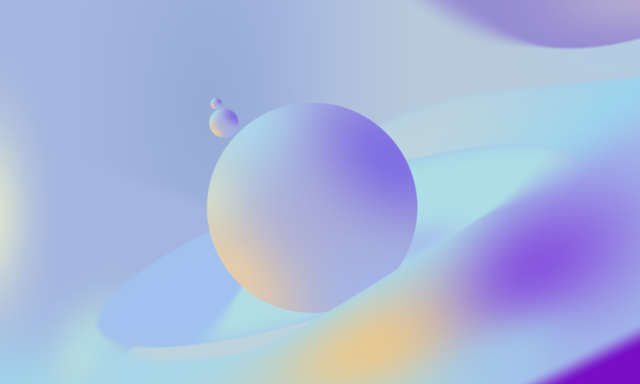
A Shadertoy shader for this background:

```glsl
#define BALL_CENTER vec2(0.813, 0.459)
#define BALL_RADIUS 0.274
#define BOWL_CENTER vec2(0.88, 0.36)
#define BOWL_RADII vec2(0.66, 0.163)
#define BOWL_TILT 0.332
#define WALL_BLUE vec3(0.64, 0.71, 0.88)
#define MIST vec3(0.72, 0.79, 0.86)
#define AQUA vec3(0.66, 0.84, 0.91)
#define CREAM vec3(0.87, 0.90, 0.82)
#define AMBER vec3(0.91, 0.79, 0.57)
#define VIOLET vec3(0.53, 0.33, 0.87)
#define DEEP_VIOLET vec3(0.47, 0.06, 0.78)

vec2 turn(vec2 p, float angle) {
    float c = cos(angle), s = sin(angle);
    return vec2(c * p.x + s * p.y, c * p.y - s * p.x);
}

// Soft elliptical light
float glow(vec2 p, vec2 center, vec2 radii, float angle) {
    vec2 q = turn(p - center, angle) / radii;
    return exp(-dot(q, q));
}

float cover(float signedDistance, float softness) {
    return smoothstep(-softness, softness, signedDistance);
}

// Height of the inner lip of the front fold
float lipHeight(float x) {
    float d = x - 0.655, left = max(0.43 - x, 0.0);
    return 0.055 + 0.315 * (d + sqrt(d * d + 0.01)) + 2.0 * left * left;
}

vec3 wallColor(vec2 p) {
    vec3 col = mix(WALL_BLUE, MIST, smoothstep(0.6, 1.15, p.x));
    float crease = cover(p.y - 0.467 - 0.35 * (0.54 - p.x), 0.025);
    col = mix(col, vec3(0.58, 0.67, 0.83), 0.8 * crease * glow(p, vec2(0.54, 0.72), vec2(0.2, 0.42), 0.0));
    col = mix(col, CREAM, glow(p, vec2(-0.03, 0.44), vec2(0.1, 0.24), 0.0));
    col = mix(col, vec3(0.63, 0.83, 0.92), glow(p, vec2(0.04, -0.03), vec2(0.3, 0.15), 0.0));
    col = mix(col, vec3(0.74, 0.88, 0.86), 0.9 * glow(p, vec2(0.23, 0.08), vec2(0.08, 0.14), -0.4));
    return col;
}

// Hollow at the top right and the pale band below it
vec3 addBands(vec3 col, vec2 p, float px) {
    float d = p.x - 1.48;
    float edge = 0.874 + d * d * (d < 0.0 ? 1.0 : 0.75);
    float softness = mix(0.06, 2.0 * px, smoothstep(1.15, 1.45, p.x));
    vec3 hollow = mix(vec3(0.59, 0.55, 0.83), vec3(0.69, 0.66, 0.82), smoothstep(1.3, 1.65, p.x) * smoothstep(0.86, 1.0, p.y));
    col = mix(col, vec3(0.69, 0.80, 0.90), 0.7 * glow(p, vec2(1.66, 0.86), vec2(0.25, 0.06), 0.1));
    col = mix(col, hollow, cover(p.y - edge, softness));

    float bend = max(1.3 - p.x, 0.0);
    float bandTop = 0.765 + 0.097 * (p.x - 1.3) - 0.63 * bend * bend;
    vec3 band = mix(vec3(0.74, 0.83, 0.87), vec3(0.61, 0.83, 0.93), smoothstep(1.1, 1.65, p.x + 0.6 * (0.7 - p.y)));
    float rim = exp(-max(bandTop - p.y, 0.0) / 0.02);
    band = mix(band, vec3(0.66, 0.79, 0.91), 0.5 * rim);
    return mix(col, band, cover(bandTop - p.y, 2.5 * px));
}

vec3 bowlColor(vec2 p, float depth) {
    vec3 left = vec3(0.63, 0.76, 0.94);
    vec3 right = vec3(0.68, 0.87, 0.90);
    float wedge = cover(p.x - 0.46 - 0.68 * p.y, mix(0.06, 0.012, smoothstep(0.08, 0.24, p.y)));
    vec3 col = mix(left, vec3(0.70, 0.87, 0.89), wedge);
    col = mix(col, right, smoothstep(0.85, 1.05, p.x));
    col = mix(col, vec3(0.66, 0.74, 0.93), 0.85 * glow(p, vec2(1.08, 0.365), vec2(0.12, 0.045), 0.3));
    return mix(col, vec3(0.63, 0.76, 0.92), 0.6 * exp(-depth / 0.018));
}

// Pearl shading over a unit disc
vec3 pearl(vec2 q, float warmth) {
    vec3 col = vec3(0.67, 0.69, 0.85);
    col = mix(col, vec3(0.68, 0.86, 0.93), 0.9 * glow(q, vec2(-0.65, 0.8), vec2(0.85, 0.5), 0.6));
    col = mix(col, vec3(0.49, 0.42, 0.89), 0.95 * glow(q, vec2(0.75, 0.48), vec2(0.8, 0.55), -0.7));
    col = mix(col, vec3(0.63, 0.71, 0.92), 0.8 * glow(q, vec2(0.6, -0.85), vec2(0.7, 0.5), 0.4));
    col = mix(col, vec3(0.82, 0.89, 0.82), 0.85 * glow(q, vec2(-1.05, 0.05), vec2(0.4, 0.55), 0.0));
    return mix(col, vec3(0.92, 0.81, 0.65), warmth * glow(q, vec2(-0.75, -0.65), vec2(0.75, 0.45), -0.75));
}

vec3 addBall(vec3 col, vec2 p, vec2 center, float radius, float warmth, float px) {
    vec2 q = (p - center) / radius;
    return mix(col, pearl(q, warmth), cover((1.0 - length(q)) * radius, px));
}

vec3 foldColor(vec2 p, float depth) {
    vec3 col = mix(AQUA, vec3(0.64, 0.75, 0.92), smoothstep(1.05, 1.5, p.x));
    col = mix(col, AMBER, glow(p, vec2(0.98, 0.10), vec2(0.31, 0.13), 0.4));
    col = mix(col, vec3(0.61, 0.58, 0.90), 0.85 * glow(p, vec2(1.55, 0.36), vec2(0.25, 0.22), 0.9));
    col = mix(col, VIOLET, 0.97 * glow(p, vec2(1.40, 0.31), vec2(0.23, 0.14), 0.5));
    col = mix(col, vec3(0.63, 0.79, 0.92), 0.75 * glow(p, vec2(1.32, 0.07), vec2(0.17, 0.08), 0.4));
    col = mix(col, AQUA, 0.7 * exp(-max(depth, 0.0) / 0.03) * (1.0 - smoothstep(1.1, 1.4, p.x)));
    float corner = 0.5 * (p.x - 1.41) - p.y;
    return mix(col, DEEP_VIOLET, cover(corner, 0.035));
}

void mainImage(out vec4 fragColor, in vec2 fragCoord) {
    vec2 p = fragCoord / iResolution.y;
    float px = 1.0 / iResolution.y;
    vec3 col = addBands(wallColor(p), p, px);

    // Bowl: upper part of a tilted ellipse
    vec2 e = turn(p - BOWL_CENTER, BOWL_TILT) / BOWL_RADII;
    float k = length(e);
    float depth = (1.0 - k) * k / max(length(e / BOWL_RADII), 0.001);
    float bowlSoftness = mix(0.012, 1.5 * px, smoothstep(0.27, 0.42, p.x));
    col = mix(col, bowlColor(p, max(depth, 0.0)), cover(depth, bowlSoftness));

    // Floating balls
    col = addBall(col, p, vec2(0.563, 0.730), 0.0145, 1.0, px);
    col = addBall(col, p, vec2(0.583, 0.680), 0.038, 1.0, px);
    col = addBall(col, p, BALL_CENTER, BALL_RADIUS, 0.9, px);

    // Front fold, fading at both ends
    float lip = lipHeight(p.x) - p.y;
    float softness = 1.5 * px + 0.09 * smoothstep(1.24, 1.5, p.x) + 0.025 * (1.0 - smoothstep(0.35, 0.62, p.x));
    float fold = cover(lip, softness) * smoothstep(0.12, 0.34, p.x);
    col = mix(col, foldColor(p, lip), fold);
    fragColor = vec4(col, 1.0);
}
```
